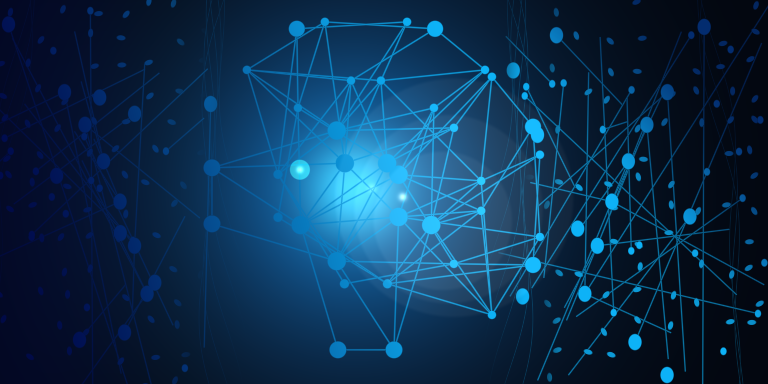
Reproduce this background procedurally as a Shadertoy shader.

```glsl
// A glowing blue network: hubs and links mirrored across a diagonal around a
// bright core, flanked by looser webs with leaf-like dots, thin woven strands
// and lens discs. Built from distance functions, loops and hashes.

const vec2  CENTRE     = vec2(-0.047, -0.010);  // middle of the network
const vec2  CORE       = vec2(-0.030, 0.020);   // brightest part of the glow
const vec3  NIGHT      = vec3(0.010, 0.022, 0.055);
const vec3  GLOW_WIDE  = vec3(0.055, 0.235, 0.390);
const vec3  GLOW_MID   = vec3(0.020, 0.180, 0.270);
const vec3  GLOW_CORE  = vec3(0.180, 0.420, 0.330);
const vec3  INK_DIM    = vec3(0.000, 0.040, 0.300);
const vec3  INK_BRIGHT = vec3(0.050, 0.700, 0.970);
const vec3  LENS_TINT  = vec3(0.110, 0.095, 0.080);
const float LINE_HALF  = 0.0019;
const float LINK_SHARE = 0.30;
const float LEAF_CELL  = 0.075;
const int   ARC_HUBS   = 6;
const int   SIDE_LINKS = 30;
const int   STRANDS    = 9;

// Hub families: distance along an axis, offset beside it, disc radius.
const int RING_COUNT  = 9;
const int RIGHT_RINGS = 6;
const vec3 RINGS[RING_COUNT] = vec3[](
    vec3(0.435, 0.180, 0.021), vec3(0.453, 0.107, 0.011),
    vec3(0.300, 0.039, 0.011), vec3(0.229, 0.177, 0.011),
    vec3(0.085, 0.055, 0.024), vec3(0.328, 0.310, 0.011),
    vec3(0.401, 0.073, 0.022), vec3(0.229, 0.056, 0.012),
    vec3(0.170, 0.076, 0.024));

float pixel;

float hash(vec2 p) {
    vec3 q = fract(p.xyx * vec3(0.1031, 0.1030, 0.0973));
    q += dot(q, q.yzx + 33.33);
    return fract((q.x + q.y) * q.z);
}

float cover(float d) { return smoothstep(pixel, -pixel, d); }

float segmentDist(vec2 p, vec2 a, vec2 b) {
    vec2 v = b - a;
    return length(p - a - v * clamp(dot(p - a, v) / dot(v, v), 0.0, 1.0));
}

float bell(float r, float width) { return exp(-r * r / (width * width)); }

// Two hubs per family: right-hand pairs, lower pairs, then a quarter turn.
vec2 hub(int k) {
    int ring = k / 2;
    vec2 h = RINGS[ring].xy;
    bool odd = k % 2 == 1;
    if (ring == RING_COUNT - 1) return odd ? -h.yx : vec2(h.x, -h.y);
    if (odd) h.y = -h.y;
    return ring < RIGHT_RINGS ? h : vec2(h.y, -h.x);
}

bool linked(int i, int j, vec2 a, vec2 b, float seed) {
    float len = distance(a, b);
    return len > 0.12 && len < 0.39
        && hash(vec2(float(i + j), float(i * j) + seed)) < LINK_SHARE;
}

float centralNet(vec2 p) {
    vec2 q = p.x > p.y ? p : p.yx;
    float lines = 1.0, discs = 1.0;
    for (int i = 0; i < RING_COUNT * 2; i++) {
        vec2 a = hub(i);
        discs = min(discs, length(q - a) - RINGS[i / 2].z);
        for (int j = 0; j < RING_COUNT * 2; j++) {
            vec2 b = hub(j);
            if (j > i && linked(i, j, a, b, 3.0)) lines = min(lines, segmentDist(q, a, b));
            if (linked(i, j, a, b.yx, 17.0)) lines = min(lines, segmentDist(q, a, b.yx));
        }
    }
    return max(0.8 * cover(lines - LINE_HALF), cover(discs));
}

// Leaning chain of hubs on each side.
vec2 arcHub(int i) {
    float t = float(i);
    return vec2(0.57 + 0.03 * t + 0.0026 * t * t, -0.255 + 0.13 * t - 0.005 * t * t);
}

float sideWeb(vec2 p) {
    float side = p.x < 0.0 ? 50.0 : 0.0;
    vec2 m = vec2(abs(p.x), p.y);
    float lines = 1.0, discs = 1.0, strands = 0.0;
    for (int i = 0; i < SIDE_LINKS; i++) {
        float s = float(i) + side;
        vec2 a = vec2(0.38 + 0.7 * hash(vec2(s, 1.0)), hash(vec2(s, 2.0)) - 0.5);
        vec2 b = vec2(0.34 + 0.75 * hash(vec2(s, 3.0)), 1.1 * hash(vec2(s, 4.0)) - 0.55);
        discs = min(discs, length((m - a) * vec2(1.1, 0.9)) - 0.009 - 0.010 * step(0.75, hash(vec2(s, 5.0))));
        lines = min(lines, segmentDist(m, i < SIDE_LINKS / 2 ? arcHub(i % ARC_HUBS) : a, b));
    }
    for (int i = 0; i < ARC_HUBS; i++)
        discs = min(discs, length((m - arcHub(i)) * vec2(1.1, 0.9)) - 0.019);
    // Woven strands from layered sines.
    for (int i = 0; i < STRANDS; i++) {
        float t = float(i);
        float x = 0.33 + 0.008 * t + 0.06 * sin(2.6 * m.y + 0.35 * t) + 0.02 * sin(9.0 * m.y + t);
        x += t > 5.0 ? 0.53 : 0.0;
        strands = max(strands, cover(abs(m.x - x) - 0.0006));
    }
    // Tilted leaves, one per cell.
    vec2 cell = floor(p / LEAF_CELL);
    vec2 jitter = 0.25 + 0.5 * vec2(hash(cell + 70.0), hash(cell + 131.0));
    vec2 leaf = p - (cell + jitter) * LEAF_CELL;
    float angle = 6.283 * hash(cell + 211.0);
    leaf = mat2(cos(angle), -sin(angle), sin(angle), cos(angle)) * leaf;
    float leaves = cover(length(leaf * vec2(0.75, 1.3)) - 0.0085)
        * step(hash(cell + 307.0), 0.62) * smoothstep(0.40, 0.55, m.x);
    return max(max(0.65 * cover(lines - 0.0016), cover(discs)), max(0.30 * strands, 0.85 * leaves));
}

vec3 background(vec2 p) {
    float r = length(p - CORE);
    vec3 col = NIGHT + GLOW_WIDE * bell(r, 0.57) + GLOW_MID * bell(r, 0.29) + GLOW_CORE * bell(r, 0.12);
    return col + vec3(0.0, 0.0, 0.07) * smoothstep(-0.45, -0.9, p.x);
}

// Pale lens discs and three sparks.
vec3 lensLight(vec2 p) {
    float discs = 0.0;
    for (int i = 0; i < 3; i++) {
        float t = float(i);
        discs += smoothstep(0.006, -0.006, length(p - vec2(0.20 + 0.015 * t, -0.065 + 0.03 * t)) - 0.18 - 0.065 * t);
    }
    float spark = bell(length(p - vec2(0.096, -0.003)), 0.010) + 0.3 * bell(length(p - vec2(0.016, 0.020)), 0.012);
    float ghost = length(p - vec2(-0.172, 0.068));
    return LENS_TINT * discs * 0.38 + vec3(0.55, 0.45, 0.32) * spark
        + vec3(0.08, 0.32, 0.22) * cover(ghost - 0.026) + 0.5 * bell(ghost, 0.008);
}

void mainImage(out vec4 fragColor, in vec2 fragCoord) {
    pixel = 0.8 / iResolution.y;
    vec2 p = (fragCoord - 0.5 * iResolution.xy) / iResolution.y - CENTRE;

    // Ink brightens to the right and fades in the upper right corner.
    float light = smoothstep(-1.0, 0.35, p.x + 0.25 * p.y);
    light *= 1.0 - 0.8 * smoothstep(0.6, 1.2, p.x + 0.9 * p.y);
    vec3 ink = mix(INK_DIM, INK_BRIGHT, light);

    vec3 col = background(p);
    float web = sideWeb(p) * smoothstep(0.30, 0.42, abs(p.x));
    col = mix(col, ink, max(centralNet(p), web));
    col += lensLight(p);
    fragColor = vec4(clamp(col, 0.0, 1.0), 1.0);
}
```
